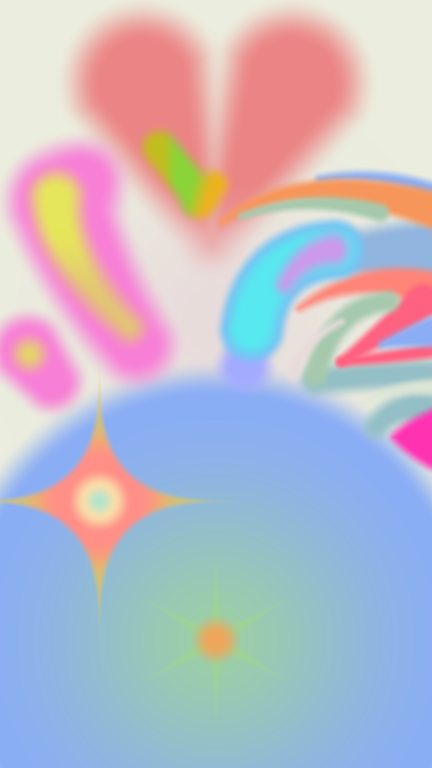
This background is drawn by a WebGL 2 fragment shader. Its source:

```glsl
#version 300 es
precision highp float;
// Soft dreamy collage: blurred heart, glowing beans, marbled swirl, planet, stars.
// Every form is a distance function painted with its own blur, back to front.
// Units: the canvas is 100 wide, with the origin at the lower left.
uniform vec2 u_resolution;
out vec4 outColor;

const vec3 CREAM = vec3(.92, .93, .87);
const vec3 BLUSH = vec3(.91, .86, .86);
const vec3 ROSE = vec3(.92, .52, .52);
const vec3 PINK = vec3(.97, .50, .84);
const vec3 YELLOW = vec3(.90, .90, .36);
const vec3 SAND = vec3(.89, .77, .46);
const vec3 ORANGE = vec3(.97, .62, .34);
const vec3 CORAL = vec3(1., .52, .47);
const vec3 RED = vec3(1., .38, .50);
const vec3 MAGENTA = vec3(1., .20, .70);
const vec3 BLUE = vec3(.54, .68, .96);
const vec3 HAZE = vec3(.57, .71, .87);
const vec3 TEAL = vec3(.58, .75, .78);
const vec3 SAGE = vec3(.65, .79, .68);
const vec3 GREEN = vec3(.62, .82, .62);
const vec3 LAVENDER = vec3(.64, .67, 1.);
const vec3 CYAN = vec3(.34, .91, .94);

// Blend a colour over the base inside a blurred distance field
vec3 paint(vec3 base, vec3 tint, float d, float blur) {
  return mix(base, tint, smoothstep(blur, -blur, d));
}

// Capsule whose radius runs from ra to rb
float taper(vec2 p, vec2 a, vec2 b, float ra, float rb) {
  vec2 ab = b - a;
  float h = clamp(dot(p - a, ab) / dot(ab, ab), 0., 1.);
  return length(p - a - ab * h) - mix(ra, rb, h);
}

// Tapered stroke along a quadratic curve, made of short capsules
float ribbon(vec2 p, vec2 a, vec2 b, vec2 c, float ra, float rb) {
  const float STEPS = 10.;
  float d = 1e3;
  vec2 last = a;
  for (float i = 1.; i <= STEPS; i++) {
    float t = i / STEPS;
    vec2 next = mix(mix(a, b, t), mix(b, c, t), t);
    d = min(d, taper(p, last, next, mix(ra, rb, t - 1. / STEPS), mix(ra, rb, t)));
    last = next;
  }
  return d;
}

float smoothMin(float a, float b, float k) {
  float h = max(k - abs(a - b), 0.) / k;
  return min(a, b) - h * h * k * .25;
}

// Concave four-pointed star, approximate distance
float sparkle(vec2 q, float reach) {
  q = sqrt(q * q + .04);
  return 2. * (sqrt(q.x) + sqrt(q.y) - sqrt(reach)) / length(inversesqrt(q));
}

// Thin rays folded into equal sectors, the first one upright
float rays(vec2 q, float count, float reach, float width) {
  float sector = 6.28319 / count;
  float a = mod(atan(q.x, q.y) + .5 * sector, sector) - .5 * sector;
  vec2 v = length(q) * vec2(cos(a), sin(a));
  return abs(v.y) - width * (1. - v.x / reach);
}

vec3 heartAndBean(vec3 col, vec2 p) {
  vec2 tip = vec2(49, 121);
  float d = smoothMin(taper(p, vec2(33, 158.5), tip, 15., 3.),
                      taper(p, vec2(67.5, 158.5), tip, 15., 3.), 3.);
  col = paint(col, mix(BLUSH, ROSE, smoothstep(103., 137., p.y)), d, 5.5);
  float bean = smoothMin(taper(p, vec2(37, 143.5), vec2(46, 132.5), 3.8, 4.),
                         taper(p, vec2(46, 131), vec2(49.5, 135), 3.5, 3.), 2.);
  vec3 tint = mix(vec3(.76, .74, .12), vec3(.54, .83, .22), smoothstep(37., 41.5, p.x));
  tint = mix(tint, vec3(.92, .70, .12), smoothstep(43., 49., p.x - .3 * (p.y - 133.)));
  return paint(col, tint, bean, 2.);
}

vec3 glowingBeans(vec3 col, vec2 p) {
  float large = ribbon(p, vec2(14, 131), vec2(20, 113), vec2(31.5, 98), 11.5, 8.);
  large = smoothMin(large, length(p - vec2(19.5, 136)) - 8., 4.);
  col = paint(col, PINK, large, 3.8);
  vec3 core = mix(SAND, YELLOW, smoothstep(108., 125., p.y));
  col = paint(col, core, ribbon(p, vec2(13, 132), vec2(13, 118), vec2(30, 102), 5.5, 2.8), 3.2);
  col = paint(col, PINK, taper(p, vec2(6.5, 96.5), vec2(12, 89.5), 7.8, 6.2), 3.);
  return paint(col, mix(SAND, YELLOW, .5), length(p - vec2(6.8, 95.8)) - 3., 3.);
}

vec3 swirl(vec3 col, vec2 p) {
  // Upper bands
  col = paint(col, HAZE, ribbon(p, vec2(83, 119), vec2(92, 120), vec2(104, 119), 5., 8.), 2.5);
  col = paint(col, BLUE, ribbon(p, vec2(74, 136.3), vec2(88, 138.5), vec2(102, 133), .8, 1.8), 1.3);
  col = paint(col, ORANGE * vec3(1, .95, 1.05),
    ribbon(p, vec2(51.4, 126.4), vec2(69, 139.5), vec2(102, 128.7), .6, 4.3), 1.4);
  col = paint(col, SAGE, ribbon(p, vec2(56, 127.7), vec2(72, 133.3), vec2(88, 128.5), .7, 2.), 1.2);
  // Lower bands, folded around a red hook
  col = paint(col, TEAL, ribbon(p, vec2(73, 89.5), vec2(84, 91), vec2(103, 91.5), 3., 3.), 2.);
  col = paint(col, CORAL, ribbon(p, vec2(69.4, 106.5), vec2(84.5, 116.5), vec2(102, 110), .6, 4.5), 1.5);
  col = paint(col, RED, ribbon(p, vec2(79, 94), vec2(88, 100), vec2(98, 108), 1., 4.), 1.2);
  col = paint(col, SAGE, ribbon(p, vec2(73, 91), vec2(77, 107), vec2(90, 108), 2.6, 2.3), 1.5);
  col = paint(col, RED, ribbon(p, vec2(79, 94), vec2(90, 95), vec2(102, 97), 1., 1.8), 1.2);
  col = paint(col, BLUE, ribbon(p, vec2(88.5, 98), vec2(95, 100), vec2(103, 101.5), .8, 4.), 1.3);
  col = paint(col, BLUSH, ribbon(p, vec2(68, 91.5), vec2(70, 99), vec2(79, 103.3), 1.5, .6), 1.2);
  // Bottom fold
  col = paint(col, TEAL, ribbon(p, vec2(87, 79), vec2(93, 86), vec2(103, 82), 2.5, 4.), 2.);
  col = paint(col, mix(CREAM, SAGE, .2), ribbon(p, vec2(84.5, 84.7), vec2(93, 89), vec2(102, 88.3), .5, 1.6), 1.4);
  col = paint(col, MAGENTA, ribbon(p, vec2(91.5, 76.6), vec2(96, 76.5), vec2(104, 76), .8, 8.), 1.5);
  // Cyan bean with a lilac heart
  col = paint(col, LAVENDER, length(p - vec2(56.7, 93)) - 5.5, 2.5);
  float bean = ribbon(p, vec2(58.3, 101.5), vec2(60.6, 118.7), vec2(77.5, 120), 7.3, 6.8);
  col = paint(col, mix(BLUE, CYAN, .35), bean, 1.6);
  col = paint(col, CYAN, bean + 2.2, 2.2);
  return paint(col, vec3(.80, .60, .92), ribbon(p, vec2(66, 112), vec2(70, 119), vec2(77, 120), 1.8, 3.5), 2.4);
}

vec3 stars(vec3 col, vec2 p, vec2 planet) {
  vec2 q = p - planet;
  col = mix(col, vec3(.62, .84, .55), .7 * smoothstep(.8, -.8, rays(q, 6., 15., 1.5)));
  col = paint(col, vec3(.93, .65, .36), length(q) - 4., 2.5);
  q = p - vec2(23, 61.8);
  float r = length(q);
  vec3 tint = mix(CORAL + vec3(0, .04, .06), SAND * vec3(1, 1, .8), smoothstep(9., 19., r));
  tint = paint(tint, vec3(.98, .87, .66), r - 5.5, 2.2);
  tint = paint(tint, vec3(.70, .90, .81), r - 2.2, 2.);
  return paint(col, tint, sparkle(q, 26.5), 1.1);
}

void main() {
  vec2 p = 100. * gl_FragCoord.xy / u_resolution.x;
  vec2 planet = vec2(50, 29.6);
  vec3 col = mix(CREAM, BLUSH, exp(-dot(p - vec2(50, 104), p - vec2(50, 104)) / 900.));
  col = heartAndBean(col, p);
  float r = length(p - planet);
  col = paint(col, mix(GREEN, BLUE, smoothstep(-8., 58., r)), r - 61., 4.5);
  col = glowingBeans(col, p);
  col = swirl(col, p);
  outColor = vec4(stars(col, p, planet), 1);
}
```
